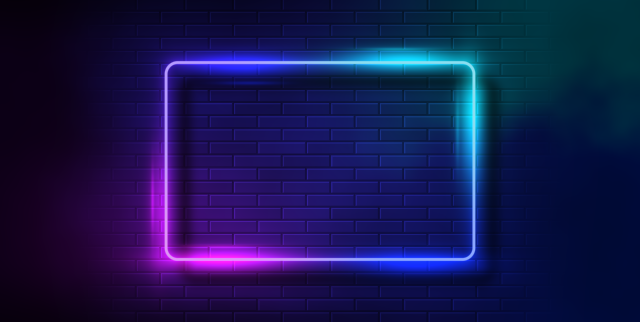
Reproduce this background procedurally as a Shadertoy shader.

```glsl
float hash(vec2 p) {
    return fract(sin(dot(p, vec2(127.1, 311.7))) * 43758.55);
}

vec2 gradientAt(vec2 cell) {
    float angle = 6.2832 * hash(cell);
    return vec2(cos(angle), sin(angle));
}

float gradientNoise(vec2 p) {
    vec2 i = floor(p), f = p - i;
    vec2 u = f * f * f * (f * (f * 6.0 - 15.0) + 10.0);
    vec2 e = vec2(1, 0);
    float low = mix(dot(gradientAt(i), f), dot(gradientAt(i + e), f - e), u.x);
    float high = mix(dot(gradientAt(i + e.yx), f - e.yx), dot(gradientAt(i + 1.0), f - 1.0), u.x);
    return mix(low, high, u.y);
}

float smoke(vec2 p) {
    float sum = 0.0, gain = 0.6;
    for (int k = 0; k < 4; k++) {
        sum += gain * gradientNoise(p);
        p = p * 2.0 + 7.3;
        gain *= 0.5;
    }
    return sum;
}

float roundedBox(vec2 p, vec2 halfSize, float radius) {
    vec2 q = abs(p) - halfSize + radius;
    return length(max(q, 0.0)) + min(max(q.x, q.y), 0.0) - radius;
}

// Soft elliptical patch of light
float patchLight(vec2 p, vec2 center, vec2 size) {
    vec2 q = (p - center) / size;
    return exp(-dot(q, q));
}

// Colour of the tube and the light it casts
vec3 neonTone(vec2 p) {
    vec2 s = p / vec2(0.956, 0.611) + 0.5;
    vec3 lower = mix(vec3(0.85, 0.08, 0.9), vec3(0.04, 0.25, 1.0), smoothstep(0.25, 0.75, s.x));
    vec3 upper = mix(vec3(0.45, 0.13, 1.0), vec3(0.03, 0.8, 0.85), smoothstep(0.15, 0.7, s.x));
    return mix(lower, upper, smoothstep(0.1, 0.75, s.y));
}

// Smoky wall colour without bricks
vec3 wallColor(vec2 p) {
    float haze = smoke(p * 2.3 + 4.0);
    vec3 color = mix(vec3(0.045, 0.0, 0.085), vec3(0.045, 0.04, 0.25), smoothstep(-0.9, -0.35, p.x + 0.15 * haze));
    color = mix(color, vec3(0.0, 0.04, 0.22), smoothstep(0.2, 0.9, p.x));
    float teal = smoothstep(-0.1, 0.65, p.x) * smoothstep(-0.08, 0.24, p.y + 0.35 * haze - 0.1 * p.x);
    color = mix(color, vec3(0.0, 0.2, 0.235), teal * 0.95);
    color += vec3(0.17, 0.0, 0.15) * patchLight(p, vec2(-0.42, -0.24), vec2(0.4, 0.28));
    color += vec3(0.03, 0.04, 0.12) * patchLight(p, vec2(0.05, -0.04), vec2(0.48, 0.3));
    color *= 1.0 + 0.3 * haze;
    return color * (1.0 - 0.55 * smoothstep(0.3, 0.55, abs(p.y)) * smoothstep(0.5, -0.4, p.x));
}

// Bevelled courses: x is edge light, y is joint shadow, z is brick tint
vec3 bricks(vec2 p) {
    vec2 size = vec2(0.151, 0.0406);
    vec2 grid = (p - vec2(-0.195, 0.1425)) / size;
    float row = floor(grid.y);
    grid.x += 0.5 * mod(row + 1.0, 2.0);
    vec2 local = fract(grid) * size;
    vec2 edge = min(local, size - local);
    float joint = 1.0 - smoothstep(0.001, 0.005, min(edge.x, edge.y));
    float bevel = min(local.x, size.y - local.y);
    float shine = smoothstep(0.002, 0.005, bevel) * (1.0 - smoothstep(0.005, 0.009, bevel));
    return vec3(shine * (1.0 - joint), joint, hash(floor(grid)) - 0.5);
}

void mainImage(out vec4 fragColor, in vec2 fragCoord) {
    vec2 p = (fragCoord - 0.5 * iResolution.xy) / iResolution.y;
    vec2 frame = vec2(0.478, 0.3057);
    float d = roundedBox(p, frame, 0.036);
    vec3 tone = neonTone(p);

    // Wall and bricks, fading out to the sides
    vec3 color = wallColor(p);
    vec3 b = bricks(p);
    float relief = 1.0 - smoothstep(0.4, 0.78, abs(p.x));
    color *= 1.0 + relief * (0.35 * b.x - 0.3 * b.y + 0.18 * b.z);
    color += relief * b.x * vec3(0.015, 0.02, 0.04);

    // Shadow the tube drops on the wall
    float shade = abs(roundedBox(p - vec2(0.057, -0.058), frame, 0.04));
    color *= 1.0 - 0.6 * exp(-pow(shade / 0.028, 2.0));

    // Glow around the whole tube
    float away = abs(d);
    color += tone * (0.32 * exp(-away / 0.016) + 0.13 * exp(-away / 0.07));

    // Brighter flares along the sides
    vec3 magenta = vec3(0.75, 0.06, 0.75), blue = vec3(0.03, 0.12, 0.85), cyan = vec3(0.03, 0.6, 0.62);
    color += 0.75 * magenta * patchLight(p, vec2(-0.31, -0.308), vec2(0.19, 0.036));
    color += 0.4 * magenta * patchLight(p, vec2(-0.5, -0.14), vec2(0.03, 0.17));
    color += 0.75 * blue * patchLight(p, vec2(-0.24, 0.3), vec2(0.16, 0.035));
    color += 0.85 * cyan * patchLight(p, vec2(0.26, 0.315), vec2(0.17, 0.032));
    color += 0.75 * cyan * patchLight(p, vec2(0.47, 0.12), vec2(0.038, 0.16));
    color += 0.7 * blue * patchLight(p, vec2(0.31, -0.32), vec2(0.18, 0.036));

    // Thin streaks beside the flares
    color += 0.35 * cyan * patchLight(p, vec2(0.23, 0.347), vec2(0.1, 0.005));
    color += 0.35 * blue * patchLight(p, vec2(-0.22, 0.242), vec2(0.1, 0.006));
    color += 0.3 * cyan * patchLight(p, vec2(0.427, 0.1), vec2(0.006, 0.1));
    color += 0.35 * magenta * patchLight(p, vec2(-0.52, -0.12), vec2(0.005, 0.1));
    color += 0.3 * magenta * patchLight(p, vec2(-0.31, -0.265), vec2(0.12, 0.006));

    // Pale core of the tube
    float pixel = 1.0 / iResolution.y;
    float tube = 1.0 - smoothstep(0.0035 - 0.5 * pixel, 0.0045 + 0.8 * pixel, away);
    vec3 core = mix(tone, vec3(0.88, 0.92, 1.0), 0.6);
    color = mix(color, core, tube);

    fragColor = vec4(clamp(color, 0.0, 1.0), 1.0);
}
```
